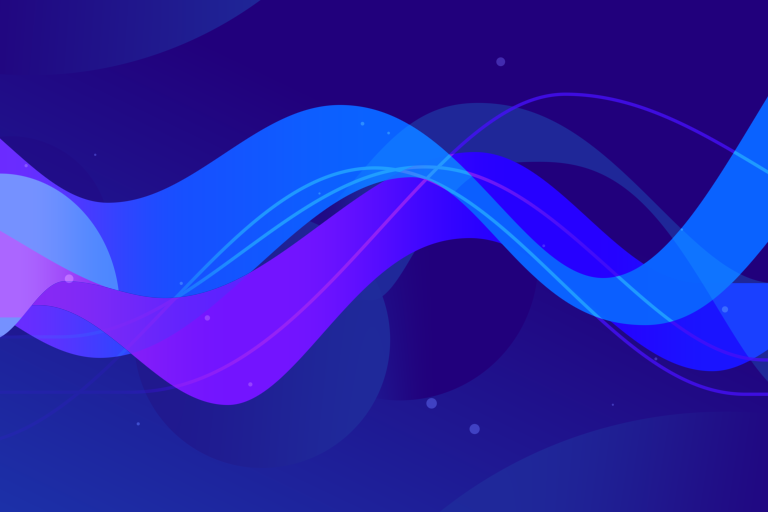
This background is drawn by a Shadertoy shader. Its source:

```glsl
// Flowing translucent ribbons and thin light trails over a deep indigo gradient.
// Each ribbon edge is a chain of eased arcs between crests and troughs; the
// arcs become signed distances that are filled, layered and tinted.

#define INDIGO vec3(0.13, 0.00, 0.485)
#define NAVY vec3(0.11, 0.19, 0.66)
#define SLATE vec3(0.12, 0.17, 0.61)
#define AZURE vec3(0.04, 0.385, 1.0)
#define VIOLET vec3(0.45, 0.08, 1.0)
#define ULTRAMARINE vec3(0.15, 0.0, 1.0)
#define CYAN vec3(0.14, 0.66, 1.0)
#define TRAIL_WIDTH 0.0032
#define DOT_COUNT 18

// Height of a half-cosine arc from node a to node b; a.z skews its steepest point.
float arc(float x, vec3 a, vec3 b) {
    float t = clamp((x - a.x) / max(b.x - a.x, 1e-4), 0.0, 1.0);
    t += a.z * t * (1.0 - t);
    return mix(a.y, b.y, 0.5 - 0.5 * cos(3.14159 * t));
}

float wave(float x, vec3 a, vec3 b, vec3 c, vec3 d, vec3 e) {
    if (x < b.x) return arc(x, a, b);
    if (x < c.x) return arc(x, b, c);
    if (x < d.x) return arc(x, c, d);
    return arc(x, d, e);
}

// Signed distance to a wave, positive above it.
float above(vec2 p, vec3 a, vec3 b, vec3 c, vec3 d, vec3 e) {
    float h = wave(p.x, a, b, c, d, e);
    float slope = (wave(p.x + 0.002, a, b, c, d, e) - h) / 0.002;
    return (p.y - h) / sqrt(1.0 + slope * slope);
}

float above(vec2 p, vec3 a, vec3 b, vec3 c) {
    return above(p, a, b, c, c, c);
}

// Coverage of the region where the distance is positive.
float fill(float d) {
    float px = 1.0 / iResolution.y;
    return smoothstep(-0.75 * px, 0.75 * px, d);
}

float disk(vec2 p, vec2 center, float radius) {
    return fill(radius - length(p - center));
}

float hash(float n) {
    return fract(sin(n * 91.345) * 4375.85);
}

// Gradient sky, corner hills and large soft disks.
vec3 backdrop(vec2 p) {
    float light = clamp(1.0 - 0.43 * p.x - 0.9 * p.y, 0.0, 1.0);
    vec3 col = mix(INDIGO, NAVY, light);
    vec3 topHill = mix(INDIGO, SLATE, 0.15 + 1.6 * p.x);
    col = mix(col, topHill, 0.9 * disk(p, vec2(0.059, 1.615), 0.762));
    vec3 lowHill = mix(SLATE, INDIGO, smoothstep(0.95, 1.65, p.x - 0.3 * p.y));
    col = mix(col, lowHill, 0.8 * disk(p, vec2(1.416, -0.695), 0.891));
    col = mix(col, INDIGO, 0.25 * disk(p, vec2(0.02, 0.539), 0.195));
    float shade = smoothstep(0.7, 0.86, p.x);
    col = mix(col, INDIGO, shade * disk(p, vec2(0.781, 0.488), 0.27));
    vec3 slateDisk = mix(mix(INDIGO, SLATE, 0.55), SLATE, smoothstep(0.3, 0.75, p.x));
    return mix(col, slateDisk, 0.9 * disk(p, vec2(0.512, 0.336), 0.25));
}

void mainImage(out vec4 fragColor, in vec2 fragCoord) {
    vec2 p = fragCoord / iResolution.y;
    vec3 col = backdrop(p);

    // Ribbon coverage
    float slate = fill(-above(p, vec3(0.566, 0.551, 0.4), vec3(0.934, 0.799, -0.25), vec3(1.514, 0.447, 0)))
                * fill(above(p, vec3(0.727, 0.414, 0.8), vec3(1.055, 0.684, -0.5), vec3(1.563, 0.219, 0)))
                * smoothstep(0.62, 0.74, p.x);
    float blue = fill(-above(p, vec3(-0.176, 0.824, 0), vec3(0.211, 0.604, 0),
                             vec3(0.664, 0.795, -0.23), vec3(1.178, 0.457, 0), vec3(1.768, 1.078, 0)))
               * fill(above(p, vec3(-0.176, 0.453, 0), vec3(0.195, 0.301, 0),
                            vec3(0.805, 0.654, 0.35), vec3(1.26, 0.365, -0.25), vec3(1.699, 0.707, 0)));
    float violetTop = above(p, vec3(-0.02, 0.336, 0), vec3(0.127, 0.451, 0),
                            vec3(0.322, 0.418, 0), vec3(0.928, 0.703, 0), vec3(1.367, 0.447, 0));
    float violet = fill(-violetTop)
                 * fill(above(p, vec3(0.074, 0.404, 0), vec3(0.445, 0.209, 0.26),
                              vec3(0.918, 0.535, 0), vec3(1.391, 0.275, 0), vec3(1.66, 0.395, 0)));

    // Ribbon colours
    vec3 violetInk = mix(vec3(0.57, 0.15, 0.95), VIOLET, smoothstep(0.1, 0.45, p.x));
    violetInk = mix(violetInk, ULTRAMARINE, smoothstep(0.55, 1.0, p.x));
    violetInk = mix(violetInk, vec3(0.1, 0.08, 1.0), smoothstep(1.15, 1.4, p.x));
    vec3 blueInk = mix(vec3(0.42, 0.17, 1.0), vec3(0.09, 0.31, 1.0), smoothstep(0.0, 0.38, p.x));
    blueInk = mix(blueInk, AZURE, smoothstep(0.3, 0.75, p.x));

    // Layering: the blue ribbon passes from behind the violet one to the front
    col = mix(col, SLATE, 0.9 * slate);
    col = mix(col, violetInk, violet);
    col = mix(col, blueInk, blue * mix(1.0, 0.22 + 0.75 * smoothstep(0.6, 0.85, p.x), violet));
    float overlap = slate * max(blue, violet * smoothstep(1.25, 1.36, p.x));
    col = mix(col, vec3(0.1, 0.6, 1.0), 0.33 * overlap);

    // Pale lobe at the left, pink where it dips below the ribbon edge
    float lobe = fill((1.0 - length((p - vec2(0.0, 0.395)) / vec2(0.234, 0.266))) * 0.25);
    vec3 pinkEdge = vec3(0.322, 0.418, 0);
    float pink = fill(-above(p, vec3(-0.234, 0.629, 0), pinkEdge, pinkEdge)) * fill(p.y - 0.38);
    vec3 lobeInk = mix(vec3(0.46, 0.57, 1.0), vec3(0.3, 0.53, 1.0), smoothstep(0.05, 0.23, p.x));
    lobeInk = mix(lobeInk, mix(vec3(0.67, 0.4, 1.0), violetInk, smoothstep(0.03, 0.24, p.x)), pink);
    col = mix(col, lobeInk, lobe * fill(violetTop));

    // Light trails take their tint from the ribbon beneath
    float rising = above(p, vec3(-0.078, 0.131, 0), vec3(0.732, 0.672, 0), vec3(1.455, 0.23, 0));
    float middle = above(p, vec3(0.117, 0.342, 0), vec3(0.83, 0.674, -0.1), vec3(1.494, 0.297, 0));
    float looping = above(p, vec3(0.254, 0.234, -0.18), vec3(1.104, 0.816, 0), vec3(1.895, 0.512, 0));
    float trail = fill(TRAIL_WIDTH - min(min(abs(rising), abs(middle)), abs(looping)));
    vec3 trailInk = mix(vec3(0.27, 0.06, 0.97), vec3(0.62, 0.15, 0.95), violet * smoothstep(1.2, 0.8, p.x));
    trailInk = mix(trailInk, CYAN, blue * mix(1.0, smoothstep(0.6, 0.9, p.x), violet));
    col = mix(col, trailInk, trail * mix(0.12, 0.8, smoothstep(0.2, 0.55, p.x)));

    // Scattered dots, a few of them large
    for (int i = 0; i < DOT_COUNT; i++) {
        float n = float(i) + 1.0;
        vec2 center = vec2(1.5 * fract(n * 0.618), 0.15 + 0.75 * hash(n));
        float radius = 0.002 + 0.011 * pow(hash(n + 40.0), 4.0);
        col += vec3(0.13, 0.17, 0.2) * disk(p, center, radius);
    }

    fragColor = vec4(clamp(col, 0.0, 1.0), 1.0);
}
```
